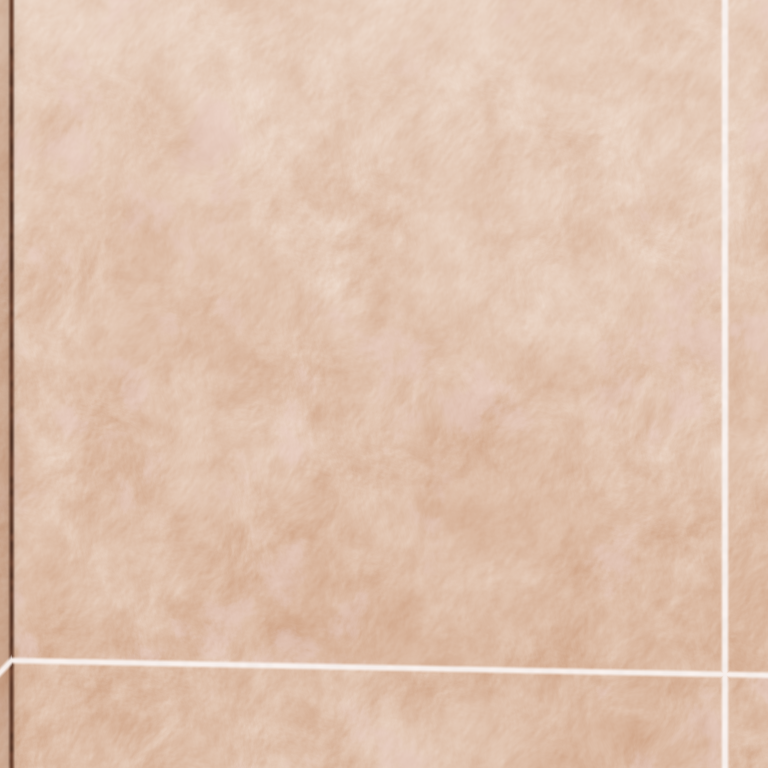
Reproduce this texture procedurally as a Shadertoy shader.

```glsl
// Blush stone wall tiles: one large tile, cut neighbours, pale grout and a dark corner seam.
// Layered value noise gives each tile its clouds, flaky mottling and slanted grain;
// the joints are soft-edged distance bands laid over the stone.

#define SEAM_X 0.0150       // dark corner seam
#define SEAM_HALF 0.0027
#define GROUT_X 0.944       // vertical grout
#define GROUT_HALF 0.0041
#define GROUT_Y 0.140       // height of the level joint at the corner
#define SLOPE_RIGHT -0.0195 // joint slope right of the corner
#define SLOPE_LEFT 1.05     // joint slope left of the corner
#define EDGE_SOFT 0.0028    // blur of the joint edges
#define MOTTLE 0.62         // strength of the flaky patches
#define RELIEF 0.42         // strength of the raked light
#define GRAIN 0.15          // strength of the slanted grain

const vec3 STONE_DARK  = vec3(0.825, 0.662, 0.552);
const vec3 STONE_LIGHT = vec3(0.926, 0.846, 0.788);
const vec3 STONE_PINK  = vec3(0.890, 0.775, 0.740);
const vec3 GROUT_COLOR = vec3(0.975, 0.950, 0.940);
const vec3 SEAM_COLOR  = vec3(0.370, 0.225, 0.160);

float hash(vec2 p) {
    vec3 q = fract(vec3(p.xyx) * 0.1031);
    q += dot(q, q.yzx + 33.33);
    return fract((q.x + q.y) * q.z);
}

float noise(vec2 p) {
    vec2 i = floor(p), f = fract(p);
    f = f * f * (3.0 - 2.0 * f);
    return mix(mix(hash(i), hash(i + vec2(1, 0)), f.x),
               mix(hash(i + vec2(0, 1)), hash(i + vec2(1, 1)), f.x), f.y);
}

// Fractal noise, centred on zero
float fbm(vec2 p) {
    float sum = 0.0, amp = 0.5;
    for (int k = 0; k < 5; k++) {
        sum += amp * (noise(p) - 0.5);
        p = mat2(0.8, 0.6, -0.6, 0.8) * p * 2.03 + 17.3;
        amp *= 0.58;
    }
    return sum;
}

// Small flakes, slightly bent by a wider noise
float flakes(vec2 p) {
    vec2 bend = vec2(noise(p * 14.0), noise(p * 14.0 + 41.0));
    return fbm(p * vec2(40.0, 34.0) + 1.2 * bend);
}

vec3 stone(vec2 uv, vec2 tile) {
    vec2 p = uv + 7.0 * tile + 3.0;

    // Pale at the top, warmest just above the level joint
    float tone = 0.37 + 0.40 * smoothstep(0.12, 0.95, uv.y);
    tone += 0.06 * (1.0 - tile.y);
    tone += 0.42 * fbm(p * 5.0) + 0.50 * fbm(p * 16.0);

    // Flakes are strongest low down and in worn patches
    float worn = smoothstep(-0.25, 0.20, fbm(p * 7.0 + 60.0));
    worn = (0.55 + 0.45 * worn) * mix(1.0, 0.55, smoothstep(0.60, 1.0, uv.y));
    float height = flakes(p);
    float raked = height - flakes(p + vec2(0.003, -0.003));
    tone += worn * (MOTTLE * height + RELIEF * raked);

    // Fine slanted grain
    vec2 grain = vec2(dot(p, vec2(0.8, -0.6)) * 210.0, dot(p, vec2(0.6, 0.8)) * 95.0);
    tone += GRAIN * (noise(grain) - 0.5);

    // Small ragged patches of pink
    vec3 color = mix(STONE_DARK, STONE_LIGHT, clamp(tone, -0.25, 1.1));
    float blush = smoothstep(0.10, 0.32, fbm(p * 11.0 + 90.0) + 0.35 * height);
    return mix(color, STONE_PINK + 0.05 * (tone - 0.5), 0.5 * blush);
}

// Coverage of a line from the distance to its centre
float band(float dist, float halfWidth, float soft) {
    return 1.0 - smoothstep(halfWidth - soft, halfWidth + soft, abs(dist));
}

void mainImage(out vec4 fragColor, in vec2 fragCoord) {
    vec2 uv = fragCoord / iResolution.xy;
    float soft = max(EDGE_SOFT, 0.8 / min(iResolution.x, iResolution.y));

    // Signed distances to the three joints
    float seam = uv.x - SEAM_X;
    float upright = uv.x - GROUT_X;
    float slope = seam > 0.0 ? SLOPE_RIGHT : SLOPE_LEFT;
    float level = (uv.y - GROUT_Y - slope * seam) / sqrt(1.0 + slope * slope);

    // Tile index selects its own piece of stone
    vec2 tile = vec2(step(0.0, seam) + step(0.0, upright), step(0.0, level));
    vec3 color = stone(uv, tile);

    // The return wall on the left lies in shade
    color *= mix(vec3(0.92, 0.88, 0.85), vec3(1.0), step(0.0, seam));
    color *= 1.0 - 0.08 * exp(-abs(seam) / 0.005);

    // Seam first, grout above it, with slight wear along the lines
    float wear = noise(uv * 120.0) - 0.5;
    color = mix(color, SEAM_COLOR * (1.0 + 0.35 * wear), band(seam, SEAM_HALF, soft));
    float grout = max(band(upright, GROUT_HALF, soft), band(level, GROUT_HALF * 0.88, soft));
    color = mix(color, GROUT_COLOR + 0.025 * wear, grout * 0.95);

    fragColor = vec4(color, 1.0);
}
```
